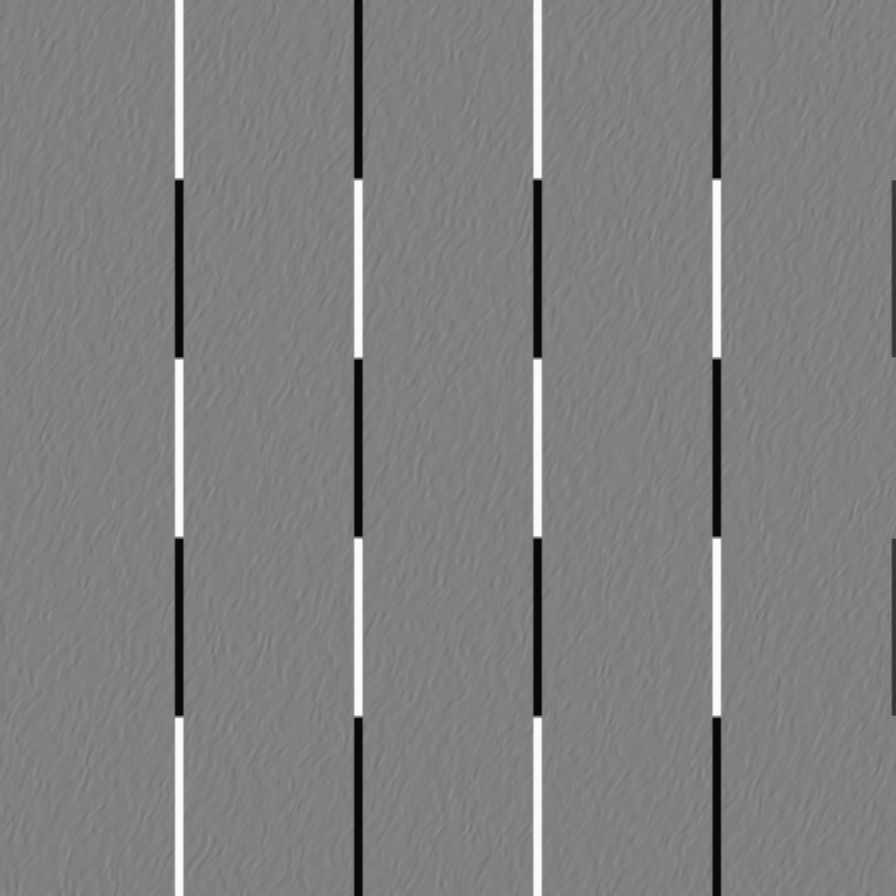
Reproduce this pattern procedurally as a Shadertoy shader.

```glsl
// Grey embossed grain crossed by thin vertical lines of alternating white and black dashes.

float hash(vec2 p) {
    vec3 q = fract(p.xyx * vec3(0.1031, 0.1030, 0.0973));
    q += dot(q, q.yzx + 33.33);
    return fract((q.x + q.y) * q.z);
}

float valueNoise(vec2 p) {
    vec2 cell = floor(p), f = fract(p);
    f = f * f * (3.0 - 2.0 * f);
    return mix(mix(hash(cell), hash(cell + vec2(1, 0)), f.x),
               mix(hash(cell + vec2(0, 1)), hash(cell + vec2(1, 1)), f.x), f.y);
}

// Steep, slightly wandering fibres
float grainHeight(vec2 uv) {
    float wander = 0.012 * valueNoise(uv * 35.0);
    vec2 p = vec2(uv.x - 0.35 * uv.y + wander, uv.y);
    return 0.7 * valueNoise(p * vec2(170.0, 80.0))
         + 0.3 * valueNoise(p * vec2(260.0, 150.0) + 41.0);
}

void mainImage(out vec4 fragColor, in vec2 fragCoord) {
    vec2 uv = fragCoord / iResolution.xy;
    float soft = max(0.0016, 0.75 / iResolution.y);

    // Side-lit relief
    float relief = grainHeight(uv + vec2(0.0015, 0.0)) - grainHeight(uv - vec2(0.0015, 0.0));
    float shade = 0.502 + 0.075 * relief;

    // Five columns and five rows; each line sits on a column's right edge
    float column = clamp(round(uv.x * 5.0), 1.0, 5.0);
    float row = floor(uv.y * 5.0);
    float isWhite = mod(column + row, 2.0);
    float line = 1.0 - smoothstep(0.0047 - soft, 0.0047 + soft, abs(uv.x - column / 5.0));

    // Dashes blend through grey where they meet
    float joint = clamp(round(uv.y * 5.0), 1.0, 4.0) / 5.0;
    line *= smoothstep(0.0, 1.5 * soft, abs(uv.y - joint));

    // The border line keeps only faint dark dashes
    if (column > 4.5) line *= 0.6 * (1.0 - isWhite);

    shade = mix(shade, mix(0.03, 0.98, isWhite), line);
    fragColor = vec4(vec3(shade), 1.0);
}
```
